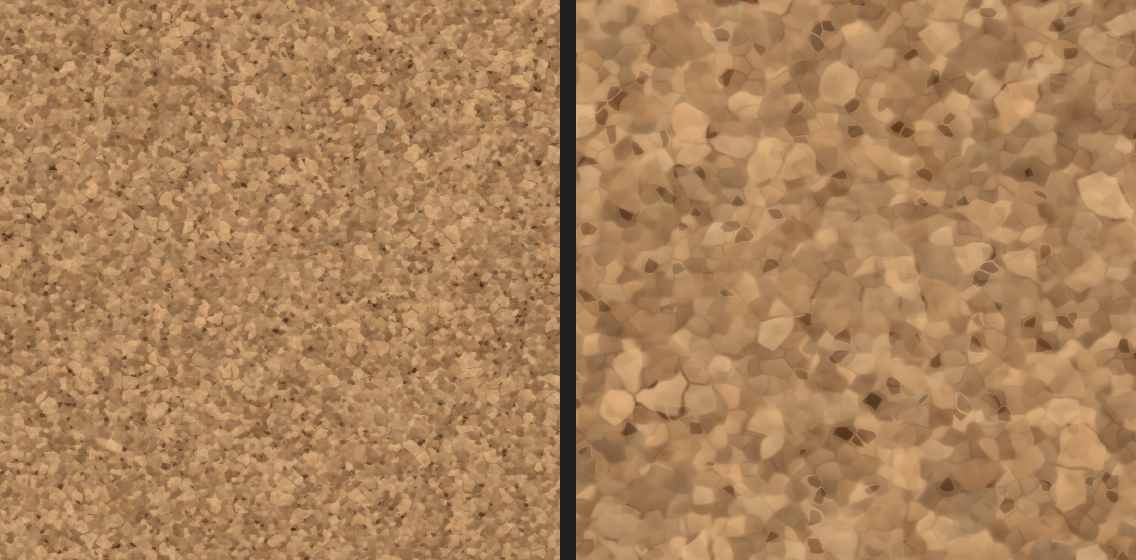
Left, the full canvas; right, a detail of the centre.
This texture is drawn by a WebGL 1 fragment shader. Its source:

```glsl
precision highp float;
uniform vec2 u_resolution;

#define CHIP_COUNT 46.0
#define CRUMB_COUNT 92.0
#define SPECK_COUNT 125.0
#define CHIP_SHARE 0.4
#define PIT_SHARE 0.075
#define STRETCH 1.22
#define SHARPNESS 950.0
#define PIT_DEPTH 2.3
#define GAP_DEPTH 0.9
#define MEAN_COLOR vec3(0.668, 0.510, 0.352)
#define TONE_STEP vec3(0.079, 0.072, 0.057)
#define HUE_SHIFT vec3(0.020, -0.012, -0.030)

vec2 hash2(vec2 p) {
  vec3 q = fract(p.xyx * vec3(0.1031, 0.1030, 0.0973));
  q += dot(q, q.yzx + 33.33);
  return fract((q.xx + q.yz) * q.zy);
}

// Soft-edged cellular grains: x = tone, y = gap to the border, z = presence, w = hue
vec4 grains(vec2 uv, float count, float seed, float share) {
  vec2 p = uv * count;
  vec2 cell = floor(p);
  float nearest = 8.0;
  float second = 8.0;
  float total = 0.0;
  vec3 blend = vec3(0.0);
  for (int y = -1; y <= 1; y++) {
    for (int x = -1; x <= 1; x++) {
      vec2 id = cell + vec2(float(x), float(y));
      vec2 jitter = hash2(id + seed) - 0.5;
      vec2 form = hash2(id + seed + 157.0);
      vec2 tint = hash2(id + seed + 313.0);
      float kind = hash2(id + seed + 471.0).x;

      // Each grain has its own size and mostly level direction
      vec2 offset = p - id - 0.5 - jitter * 0.85;
      float angle = (form.x - 0.5) * 2.4;
      vec2 along = vec2(cos(angle), sin(angle));
      vec2 local = vec2(dot(offset, along), dot(offset, vec2(-along.y, along.x)));
      float dist = length(local * vec2(1.0 / STRETCH, STRETCH)) - 0.25 * form.y;

      second = min(second, max(nearest, dist));
      nearest = min(nearest, dist);
      float weight = exp(-SHARPNESS / count * dist);
      float tone = (tint.x - 0.5) * 3.46 + local.y * 0.7;
      blend += weight * vec3(tone, step(1.0 - share, kind), tint.y - 0.5);
      total += weight;
    }
  }
  blend /= total;
  return vec4(blend.x, (second - nearest) / count, blend.yz);
}

void main() {
  vec2 uv = gl_FragCoord.xy / min(u_resolution.x, u_resolution.y);

  // Ragged outlines
  vec2 ragged = uv + 0.0006 * sin(uv.yx * vec2(410.0, 370.0) + 2.0 * sin(uv * vec2(190.0, 230.0)));

  vec4 chips = grains(ragged, CHIP_COUNT, 11.0, CHIP_SHARE);
  vec4 crumbs = grains(ragged, CRUMB_COUNT, 701.0, 0.5);
  vec4 specks = grains(ragged, SPECK_COUNT, 1303.0, PIT_SHARE);

  // Large chips lie among the crumbs
  float chipMask = chips.z * smoothstep(0.0, 0.004, chips.y);
  float crumbTone = crumbs.x * 0.95 - 0.15;
  float chipTone = chips.x * 0.75 + crumbs.x * 0.25 + 0.25;
  float tone = mix(crumbTone, chipTone, chipMask) + specks.x * 0.32 + 0.25;

  // Shaded gaps and dark pits
  float gap = 1.0 - smoothstep(0.0, 0.0026, crumbs.y);
  float pit = specks.z * smoothstep(0.0, 0.002, specks.y);
  tone -= GAP_DEPTH * gap * (0.5 + specks.w) * (1.0 - 0.8 * chipMask);
  tone -= PIT_DEPTH * pit * (1.0 - 0.65 * chipMask);

  // Broad uneven shade
  tone += 0.15 * sin(uv.x * 9.0 + 2.0 * sin(uv.y * 7.0)) * sin(uv.y * 11.0 + 2.0 * sin(uv.x * 6.0));

  float hue = mix(crumbs.w, chips.w, chipMask);
  vec3 color = MEAN_COLOR + TONE_STEP * clamp(tone, -4.5, 2.6) + HUE_SHIFT * hue;
  gl_FragColor = vec4(color, 1.0);
}
```
